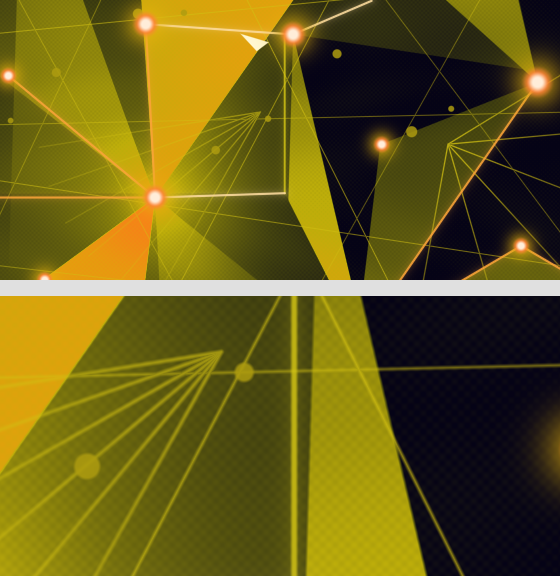
Top: the whole. Bottom: its middle third, enlarged.
Write a WebGL 2 fragment shader that draws this background.

```glsl
#version 300 es
precision highp float;
// Glowing network of nodes and links over overlapping translucent facets.
// Facets are wedges that set a tone, a colour ramp turns the tone into navy,
// olive, yellow and gold; links, discs and node glows are laid on top.
uniform vec2 u_resolution;
out vec4 fragColor;

float hash(float n) { return fract(sin(n * 127.1) * 43758.5); }

vec2 polar(float angle) { return vec2(cos(angle), sin(angle)); }

// Smooth coverage of a signed distance
float cover(float d) {
  float soft = max(0.0025, 0.8 / u_resolution.y);
  return smoothstep(soft, -soft, d);
}

float segmentDist(vec2 p, vec2 a, vec2 b) {
  vec2 q = p - a, e = b - a;
  return length(q - e * clamp(dot(q, e) / dot(e, e), 0.0, 1.0));
}

// Infinite wedge with its tip at apex
float wedge(vec2 p, vec2 apex, float angle, float halfAngle) {
  vec2 q = p - apex, dir = polar(angle);
  float across = abs(q.x * dir.y - q.y * dir.x);
  return cover(across * cos(halfAngle) - dot(q, dir) * sin(halfAngle));
}

// Bright link with a faint halo
float beam(vec2 p, vec2 a, vec2 b) {
  float d = segmentDist(p, a, b);
  return 0.8 * cover(d - 0.0035) + 0.25 * exp(-d / 0.012);
}

// Two rows of four nodes, displaced by sines and a power curve
vec2 node(int i) {
  float f = float(i), row = float(i / 4), column = float(i % 4);
  float low = 0.16 + 0.567 * column - 0.14 * sin(2.094 * column) - 0.06 * sin(1.047 * column);
  float high = 0.03 + 0.49 * column + 0.42 * pow(column / 3.0, 6.0);
  return vec2(mix(low, high, row), 0.25 + 0.57 * row - (0.25 - 0.13 * row) * cos(1.75 * f));
}

vec3 toneColor(float t) {
  vec3 c = mix(vec3(0.02, 0.01, 0.085), vec3(0.24, 0.24, 0.06), clamp(t * 4.0, 0.0, 1.0));
  c = mix(c, vec3(0.46, 0.44, 0.05), clamp(t * 4.0 - 1.0, 0.0, 1.0));
  c = mix(c, vec3(0.74, 0.68, 0.04), clamp(t * 4.0 - 2.0, 0.0, 1.0));
  c = mix(c, vec3(0.89, 0.63, 0.05), clamp(t * 4.0 - 3.0, 0.0, 1.0));
  return mix(c, vec3(0.98, 0.48, 0.10), clamp(t * 4.0 - 4.0, 0.0, 1.0));
}

void main() {
  vec2 p = gl_FragCoord.xy / u_resolution.y;
  vec2 hub = node(1), crown = node(6), east = node(7), corner = node(3);
  vec2 knee = vec2(crown.x - 0.03, 0.31);
  float hubDist = length(p - hub);

  // Facets, back to front
  float lit = 0.26 + 0.42 * exp(-1.8 * hubDist) - 0.14 * smoothstep(0.65, 1.0, p.x);
  float tone = mix(lit, 0.17, smoothstep(1.0, 1.2, p.x));
  tone = mix(tone, 0.01, wedge(p, crown, -0.75, 0.6));
  tone = mix(tone, 0.02, wedge(p, east, 1.07, 0.72));
  tone = mix(tone, 0.86 - 0.42 * p.y, wedge(p, crown, -1.47, 0.13) * cover(knee.x - p.x));
  tone = mix(tone, lit - 0.07, wedge(p, knee, -2.12, 1.02));
  tone = mix(tone, 0.43 - 0.3 * p.y, wedge(p, east, -2.471, 0.293) * cover(1.3 + 0.12 * p.y - p.x));
  tone = mix(tone, 0.53 + 0.2 * (p.y - 0.8), wedge(p, east, 2.105, 0.305));
  tone = mix(tone, 0.42, wedge(p, corner, -1.57, 1.04));
  tone = mix(tone, lit + 0.07, wedge(p, hub, -1.1, 0.42));
  tone = mix(tone, lit + 0.17, wedge(p, hub, 2.2, 0.28));
  tone = mix(tone, lit - 0.14 * p.y, wedge(p, hub, 1.78, 0.14));
  tone = mix(tone, 0.87 + 0.3 * (p.x - hub.x), wedge(p, hub, 1.3, 0.34));
  tone = mix(tone, 1.14 - 0.3 * hubDist, wedge(p, hub, -2.1, 0.41));
  tone -= 0.2 * p.y * cover(p.x - 0.03 - 0.03 * p.y);
  tone += 0.25 * exp(-hubDist / 0.12);
  // Soft mottling and a fine weave
  tone += 0.02 * sin(9.0 * p.x + 4.0 * sin(5.0 * p.y)) * sin(11.0 * p.y + 3.0 * p.x);
  tone += 0.02 * sin(420.0 * p.x) * sin(420.0 * p.y);
  vec3 color = toneColor(tone);

  // Long thin links: shallow ones first, then steep ones of alternating lean
  float thin = 0.0;
  for (int i = 0; i < 10; i++) {
    float f = float(i), h = hash(f + 1.0), slant = hash(f + 31.0);
    vec2 a = i < 4 ? vec2(0.0, 0.25 * (f + h)) : vec2(0.34 * (f - 4.0 + h), 1.0);
    vec2 b = i < 4 ? vec2(2.0, a.y + 0.6 * slant - 0.35)
                   : vec2(a.x + (i % 2 == 0 ? 0.9 : -0.7) * (0.4 + 0.6 * slant), 0.0);
    thin = max(thin, (0.45 + 0.4 * h) * cover(segmentDist(p, a, b) - 0.0016));
  }

  // Two fans of fading rays
  vec2 fanA = vec2(0.93, 0.6), fanB = vec2(1.6, 0.485);
  for (int k = 0; k < 6; k++) {
    float f = float(k);
    float rayA = cover(segmentDist(p, fanA, fanA + 0.8 * polar(3.3 + 0.18 * f)) - 0.0022);
    float rayB = cover(segmentDist(p, fanB, fanB + 0.8 * polar(0.55 - 0.46 * f)) - 0.0022);
    thin = max(thin, 0.65 * rayA * exp(-1.2 * length(p - fanA)));
    thin = max(thin, 0.9 * rayB * exp(-1.2 * length(p - fanB)));
  }
  color = mix(color, vec3(0.82, 0.75, 0.07), thin);

  // Scattered flat discs
  for (int i = 0; i < 9; i++) {
    float f = float(i);
    vec2 center = vec2((f + hash(f + 5.0)) * 0.19, 0.35 + 0.62 * hash(f + 17.0));
    float radius = 0.009 + 0.011 * hash(f + 53.0);
    color = mix(color, vec3(0.68, 0.61, 0.06), 0.85 * cover(length(p - center) - radius));
  }

  // Small pale shard
  vec2 tip = crown - vec2(0.13, 0.06);
  float shard = wedge(p, tip, 1.48, 0.84) * cover(dot(p - tip, vec2(0.287, 0.958)) - 0.043);
  color = mix(color, vec3(1.0, 0.97, 0.82), shard);

  // Bright links
  float gold = max(beam(p, hub, node(4)), beam(p, hub, node(5)));
  gold = max(gold, beam(p, hub, vec2(0.0, hub.y)));
  gold = max(gold, beam(p, east, east + 0.9 * polar(-2.178)));
  gold = max(gold, max(beam(p, corner, corner + 0.3 * polar(-2.61)), beam(p, corner, corner + 0.3 * polar(-0.53))));
  color = mix(color, vec3(0.98, 0.64, 0.22), min(gold, 0.9));
  color = mix(color, vec3(0.84, 0.78, 0.08), 0.8 * beam(p, vec2(knee.x, crown.y), knee));
  float pale = max(beam(p, node(5), crown), max(beam(p, hub, knee), beam(p, crown, crown + vec2(0.28, 0.12))));
  color = mix(color, vec3(0.99, 0.86, 0.62), min(pale, 0.9));

  // Node glows
  for (int i = 0; i < 8; i++) {
    float d = length(p - node(i)) / (i == 7 ? 1.2 : i == 1 || i > 4 ? 1.0 : 0.65);
    color = mix(color, vec3(0.90, 0.70, 0.05), 0.75 * exp(-d * d / 0.005));
    color = mix(color, vec3(1.0, 0.50, 0.22), 0.9 * smoothstep(0.052, 0.024, d));
    color = mix(color, vec3(1.0, 0.93, 0.85), smoothstep(0.034, 0.012, d));
  }
  fragColor = vec4(color, 1.0);
}
```
